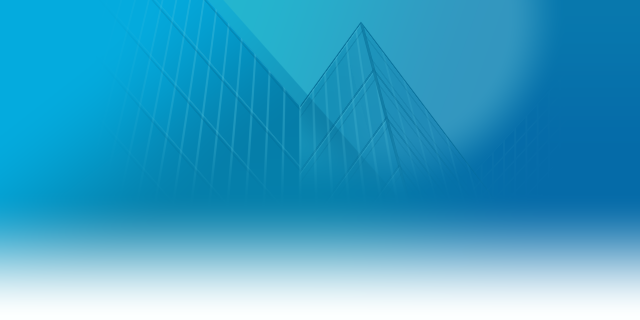
A WebGL 1 fragment shader for this background:

```glsl
precision highp float;
// Translucent glass towers under a teal sky glow, dissolving into white mist.

uniform vec2 u_resolution;

// Colours
const vec3 CYAN = vec3(0.015, 0.67, 0.87);
const vec3 TEAL = vec3(0.02, 0.50, 0.67);
const vec3 BLUE = vec3(0.02, 0.42, 0.66);
const vec3 SKY_WARM = vec3(0.14, 0.71, 0.81);
const vec3 SKY_COOL = vec3(0.20, 0.59, 0.75);
const vec3 GLINT = vec3(0.35, 0.78, 0.87);
const vec3 INK = vec3(0.01, 0.41, 0.57);
const vec3 MIST = vec3(0.99, 1.0, 1.0);

// Layout, in canvas heights
const vec2 APEX = vec2(1.128, 0.932);
const vec2 GLOW_CENTRE = vec2(1.2, 0.95);
const vec2 FAR_FOOT = vec2(1.479, 0.458);
const float WALL_X = 0.938;      // where the left block meets the tower
const float RIDGE_LEAN = 0.266;
const float LEFT_SLOPE = 1.384;
const float RIGHT_SLOPE = 1.325;
const float FLOOR_LEFT = 0.205;
const float FLOOR_RIGHT = 0.097;
const float MULLION = 0.043;
const float MIST_TOP = 0.40;

float hash(vec2 p) {
  return fract(sin(dot(p, vec2(41.3, 289.1))) * 4375.5);
}

// Soft half-plane, 1 where d is positive
float inside(float d) {
  float aa = 1.2 / u_resolution.y;
  return smoothstep(-aa, aa, d);
}

float stroke(float d, float width) {
  float aa = 1.2 / u_resolution.y;
  return 1.0 - smoothstep(width * 0.5, width * 0.5 + aa, abs(d));
}

// Repeating strokes at every multiple of spacing
float stripes(float v, float spacing, float width) {
  return stroke((fract(v / spacing + 0.5) - 0.5) * spacing, width);
}

vec3 backdrop(vec2 p) {
  float shade = smoothstep(0.35, 1.0, 0.7 * p.x + 0.9 * (1.0 - p.y));
  vec3 right = BLUE + vec3(0.01, 0.05, 0.02) * smoothstep(0.5, 1.0, p.y);
  return mix(mix(CYAN, TEAL, shade), right, smoothstep(0.95, 1.72, p.x));
}

void main() {
  vec2 p = gl_FragCoord.xy / u_resolution * vec2(2.0, 1.0);
  float depth = 1.0 - p.y;
  vec3 base = backdrop(p);
  float detail = smoothstep(0.34, 0.62, p.y);

  // Signed sides of each roof line, positive below the roof
  vec2 a = p - APEX;
  float vLeft = -a.y + LEFT_SLOPE * a.x;
  float vRight = -a.y - RIGHT_SLOPE * a.x;
  float ridge = a.x + RIDGE_LEAN * a.y;
  float roofOuter = depth - 1.127 * (p.x - 0.698);
  float roofInner = depth - 1.155 * (p.x - 0.651);
  float farRoof = FAR_FOOT.y + 1.088 * (p.x - FAR_FOOT.x) - p.y;

  float beyondWall = inside(p.x - WALL_X);
  float tower = inside(min(vLeft, vRight)) * beyondWall;
  float block = inside(roofInner) * (1.0 - beyondWall);
  float farBlock = inside(farRoof) * inside(p.x - FAR_FOOT.x);

  // Sky glow, with a soft round rim on the right
  vec2 g = p - GLOW_CENTRE;
  float rim = length(vec2(max(g.x, 0.0), g.y));
  float glow = 1.0 - smoothstep(0.38, 0.57, rim);
  float cool = smoothstep(0.7, 1.6, p.x + 0.35 * depth);
  vec3 sky = mix(SKY_WARM, SKY_COOL, cool);

  // How much sky shows through each surface
  float leftFace = 1.0 - inside(ridge);
  float seen = mix(1.0, 0.5, inside(roofOuter));
  seen *= 1.0 - block;
  seen = mix(seen, mix(0.6, 0.42, leftFace), tower);
  seen *= 1.0 - 0.9 * farBlock;
  vec3 col = mix(base, sky, seen * glow);

  // Tower, left face: reflecting panes, floors and leaning mullions
  float lf = tower * leftFace * detail;
  float pane = hash(floor(vec2(ridge / (MULLION * 1.6), vLeft / FLOOR_LEFT)));
  col = mix(col, GLINT, lf * 0.20 * pane * smoothstep(-0.2, 0.0, ridge));
  float shadow = inside(roofOuter) * (1.0 - smoothstep(0.0, 0.2, roofOuter));
  col = mix(col, INK, lf * 0.40 * shadow);
  float lean = (p.x - WALL_X) / (1.0 + 0.9 * depth);
  float floors = max(stripes(vLeft, FLOOR_LEFT, 0.006), 0.6 * stripes(vLeft - 0.035, FLOOR_LEFT, 0.003));
  col = mix(col, INK, lf * 0.45 * floors);
  col = mix(col, GLINT, lf * 0.22 * stripes(vLeft - 0.008, FLOOR_LEFT, 0.002));
  col = mix(col, GLINT, lf * 0.22 * stripes(lean, MULLION * 0.75, 0.0015));

  // Tower, right face: fine receding floors
  float rf = tower * (1.0 - leftFace) * detail;
  col = mix(col, INK, rf * 0.38 * stripes(vRight, FLOOR_RIGHT, 0.005));
  col = mix(col, INK, rf * 0.20 * stripes(vRight - 0.025, FLOOR_RIGHT * 0.5, 0.003));
  col = mix(col, GLINT, rf * 0.12 * stripes(ridge, MULLION, 0.002));
  float edges = max(stroke(ridge, 0.006), stroke(min(vLeft, vRight), 0.006));
  col = mix(col, INK, tower * detail * 0.5 * edges);

  // Left block: mullions fanning out from the wall, floors along the roof
  float fan = (p.x - WALL_X) / (1.0 + 0.5 * depth);
  float lb = block * detail * smoothstep(0.28, 0.68, p.x);
  float bay = hash(floor(vec2(fan / (MULLION * 2.0), roofInner / 0.19)));
  col = mix(col, INK, lb * 0.14 * bay);
  col = mix(col, GLINT, lb * 0.30 * stripes(fan, MULLION, 0.002));
  col = mix(col, GLINT, lb * 0.22 * stripes(roofInner, 0.19, 0.003));
  col = mix(col, INK, lb * 0.30 * stripes(roofInner - 0.012, 0.19, 0.004));

  // Far block: faint roof and windows
  float fb = farBlock * detail * (1.0 - smoothstep(1.55, 1.78, p.x));
  float grid = max(stripes(farRoof, 0.05, 0.003), stripes(p.x, 0.035, 0.002));
  col = mix(col, SKY_COOL, fb * 0.14 * grid);

  // Mist rising from the bottom
  col = mix(col, MIST, 1.0 - smoothstep(0.0, MIST_TOP, p.y));
  gl_FragColor = vec4(col, 1.0);
}
```
